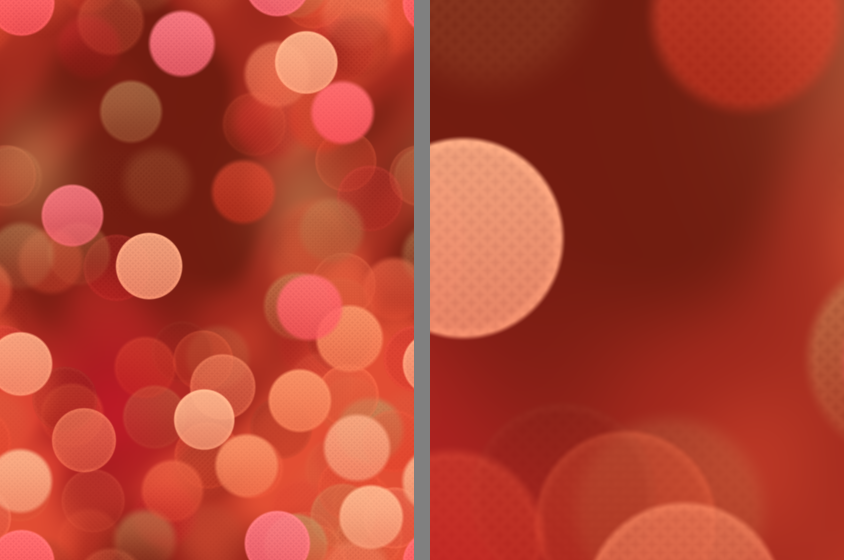
Left: the whole. Right: its middle third, enlarged.
This background is drawn by a Shadertoy shader. Its source:

```glsl
// Seamless red and orange bokeh: soft discs of light over a blurred warm backdrop.

const float TAU = 6.2831853;
const float DISC_RADIUS = 0.0565;    // in canvas heights
const float HATCH_PITCH = 0.0068;    // spacing of the fine weave inside discs
const float HATCH_STRENGTH = 0.06;
const float RIM_STRENGTH = 0.09;
const float SEAM_MARGIN = 0.02;      // disc rims never graze the canvas edge
const vec2 BRIGHT_CENTRE = vec2(0.82, 0.18);  // discs gather around here
const vec2 GATHERING = vec2(0.10, 0.07);

const vec3 DARK = vec3(0.44, 0.11, 0.06);
const vec3 RED = vec3(0.63, 0.16, 0.11);
const vec3 ORANGE = vec3(0.89, 0.31, 0.20);
const vec3 CRIMSON = vec3(0.78, 0.10, 0.16);
const vec3 TAN = vec3(0.71, 0.47, 0.29);

const int FAINT_COUNT = 52;
const int MEDIUM_COUNT = 24;
const int BRIGHT_COUNT = 16;
const int TINTS_PER_LAYER = 5;
const vec3 TINTS[15] = vec3[15](
    // faint
    vec3(0.80, 0.13, 0.16), vec3(0.73, 0.46, 0.27), vec3(0.90, 0.31, 0.19),
    vec3(0.45, 0.12, 0.07), vec3(0.84, 0.36, 0.24),
    // medium
    vec3(0.92, 0.36, 0.24), vec3(0.74, 0.53, 0.34), vec3(0.90, 0.26, 0.17),
    vec3(0.93, 0.47, 0.34), vec3(0.73, 0.44, 0.27),
    // bright
    vec3(0.98, 0.67, 0.52), vec3(0.99, 0.38, 0.40), vec3(0.96, 0.52, 0.36),
    vec3(0.98, 0.44, 0.49), vec3(0.97, 0.62, 0.48));

vec4 hash4(float n) {
    return fract(sin((n + 1.0) * vec4(12.989, 78.233, 37.719, 54.371)) * 4375.85);
}

// Shortest offset between two points on the repeating canvas.
vec2 wrapOffset(vec2 a, vec2 b) {
    return fract(a - b + 0.5) - 0.5;
}

// Round bump that repeats with the canvas.
float wrapBump(vec2 uv, vec2 centre, float tightness) {
    vec2 c = cos(TAU * (uv - centre)) - 1.0;
    return exp(tightness * (c.x + c.y));
}

// Layered sines with whole frequencies, about -1 to 1.
float softNoise(vec2 uv) {
    vec2 w = uv + 0.05 * sin(TAU * (uv.yx * vec2(2.0, 1.0) + vec2(0.1, 0.6)));
    float n = 0.4 * sin(TAU * dot(w, vec2(2.0, 1.0)) + 0.7);
    n += 0.35 * sin(TAU * dot(w, vec2(-1.0, 3.0)) + 2.1);
    n += 0.3 * sin(TAU * dot(w, vec2(3.0, 2.0)) + 4.4);
    return n + 0.25 * sin(TAU * dot(w, vec2(-4.0, 5.0)) + 1.3);
}

vec3 backdrop(vec2 uv) {
    float warmth = 0.45 + 0.25 * cos(TAU * (uv.x - 0.85))
                 - 0.24 * cos(TAU * (uv.y - 0.68)) + 0.24 * softNoise(uv);
    vec3 col = mix(DARK, RED, smoothstep(0.1, 0.46, warmth));
    col = mix(col, ORANGE, smoothstep(0.42, 0.8, warmth));
    col = mix(col, CRIMSON, 0.85 * wrapBump(uv, vec2(0.27, 0.27), 2.0));
    float haze = wrapBump(uv, vec2(0.74, 0.64), 4.0) + wrapBump(uv, vec2(0.08, 0.70), 5.0);
    return mix(col, TAN, 0.65 * haze);
}

// Thin crossing diagonal threads.
float weave(vec2 d) {
    vec2 q = vec2(d.x + d.y, d.x - d.y) * 0.7071 / HATCH_PITCH;
    vec2 s = 0.5 + 0.5 * cos(TAU * q);
    return max(s.x, s.y) - 0.65;
}

// Evenly spread points, jittered, gathered, and kept from grazing the seams.
vec2 discCentre(float n, vec2 jitter, float r, vec2 toHeights) {
    vec2 c = fract(n * vec2(0.7549, 0.5698) + 0.16 * (jitter - 0.5));
    c -= GATHERING * sin(TAU * (c - BRIGHT_CENTRE));
    vec2 fromSeam = wrapOffset(c, vec2(0.0)) * toHeights;
    vec2 gap = abs(fromSeam) - r;
    vec2 push = step(abs(gap), vec2(SEAM_MARGIN)) * (sign(gap) * SEAM_MARGIN - gap);
    return (fromSeam + sign(fromSeam) * push) / toHeights;
}

void addDiscs(inout vec3 col, vec2 uv, int layer, int first, int count,
              vec2 opacity, vec2 blur, float fading) {
    vec2 toHeights = vec2(iResolution.x / iResolution.y, 1.0);
    for (int i = 0; i < count; i++) {
        float n = float(first + i);
        vec4 h = hash4(n);
        float r = DISC_RADIUS * mix(0.95, 1.06, h.z);
        vec2 d = wrapOffset(uv, discCentre(n, h.xy, r, toHeights)) * toHeights;
        float dist = length(d);
        float soft = max(mix(blur.x, blur.y, h.w * h.w), 1.0 / iResolution.y);
        if (dist > r + soft) continue;

        float mask = 1.0 - smoothstep(r - soft, r + soft, dist);
        float height = d.y / r;
        float rim = smoothstep(0.86, 0.97, dist / r) * (1.0 - h.w);
        float alpha = mix(opacity.x, opacity.y, h.y) * mask;
        alpha *= 1.0 - fading * h.x * smoothstep(0.6, -1.0, height);

        vec3 tint = TINTS[layer * TINTS_PER_LAYER + i % TINTS_PER_LAYER];
        tint += vec3(0.01, 0.05, 0.04) * height;
        col = mix(col, tint, alpha);
        // Rim and weave stay visible in sheer discs.
        float detail = RIM_STRENGTH * rim + HATCH_STRENGTH * mix(0.4, 1.0, h.z) * weave(d);
        col += detail * sqrt(alpha) * mask * vec3(0.8, 0.7, 0.5);
    }
}

void mainImage(out vec4 fragColor, in vec2 fragCoord) {
    vec2 uv = fragCoord / iResolution.xy;
    vec3 col = backdrop(uv);

    // Layers from the dimmest to the brightest lights.
    addDiscs(col, uv, 0, 0, FAINT_COUNT, vec2(0.10, 0.38), vec2(0.002, 0.018), 0.6);
    addDiscs(col, uv, 1, FAINT_COUNT, MEDIUM_COUNT, vec2(0.32, 0.68), vec2(0.002, 0.012), 0.7);
    addDiscs(col, uv, 2, FAINT_COUNT + MEDIUM_COUNT, BRIGHT_COUNT,
             vec2(0.84, 0.98), vec2(0.002, 0.006), 0.25);

    fragColor = vec4(clamp(col, 0.0, 1.0), 1.0);
}
```
